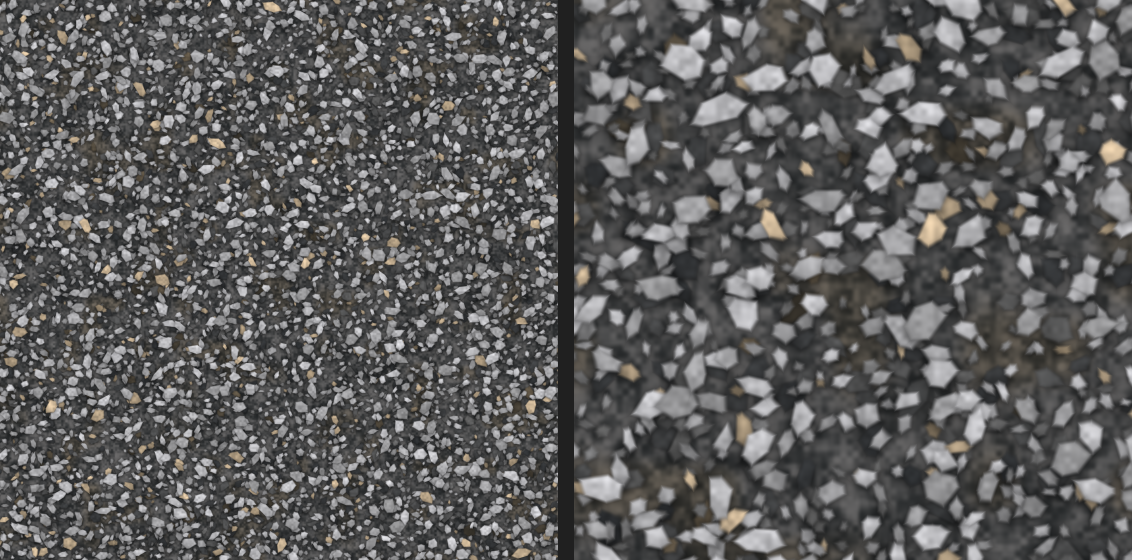
Left, the full canvas; right, a detail of the centre.
Reproduce this texture procedurally as a WebGL 1 fragment shader.

```glsl
precision highp float;
// Exposed-aggregate surface: pale angular stone chips scattered in a dark, mottled binder.
uniform vec2 u_resolution;

const vec3 BINDER_DARK = vec3(0.155, 0.165, 0.170);
const vec3 BINDER_LIGHT = vec3(0.425, 0.420, 0.420);
const vec3 STONE_DARK = vec3(0.185, 0.195, 0.205);
const vec3 STONE_GREY = vec3(0.370, 0.370, 0.370);
const vec3 CHIP_GREY = vec3(0.520, 0.520, 0.525);
const vec3 CHIP_PALE = vec3(0.785, 0.785, 0.800);
const vec3 WARM_TINT = vec3(1.10, 0.98, 0.80);
const float WARM_SHARE = 0.09;
const float EDGE = 0.0016;          // half width of a chip's soft rim
const float SHADOW_WIDTH = 0.0022;
const float SHADOW_DEPTH = 0.36;
const float MAIN_ANGLE = 0.30;      // preferred direction of long chips
const float ANGLE_SPREAD = 2.6;
const float TAU = 6.28319;
const int SIDES = 6;

float hash(vec2 p) {
  return fract(sin(dot(p, vec2(127.1, 311.7))) * 43758.55);
}

float noise(vec2 p) {
  vec2 cell = floor(p);
  vec2 f = fract(p);
  f = f * f * (3.0 - 2.0 * f);
  float low = mix(hash(cell), hash(cell + vec2(1.0, 0.0)), f.x);
  float high = mix(hash(cell + vec2(0.0, 1.0)), hash(cell + 1.0), f.x);
  return mix(low, high, f.y);
}

// Distance to an irregular convex polygon.
float polygon(vec2 p, float radius, vec2 seed) {
  float d = -10.0;
  for (int k = 0; k < SIDES; k++) {
    float fk = float(k);
    float turn = hash(seed + 3.7 * fk + 0.5);
    float reach = hash(seed + 5.3 * fk + 9.1);
    float a = (fk + 0.65 * turn) * TAU / float(SIDES);
    d = max(d, dot(p, vec2(cos(a), sin(a))) - radius * mix(0.72, 1.08, reach));
  }
  return d;
}

// Paints one layer of chips over the base; radii are in cell units.
vec3 chips(vec3 base, vec2 uv, float density, float share, vec2 radii,
           vec3 dullTone, vec3 brightTone, float grain, float salt) {
  vec2 p = uv * density + salt;
  vec2 home = floor(p);
  for (int j = -1; j <= 1; j++) {
    for (int i = -1; i <= 1; i++) {
      vec2 cell = home + vec2(float(i), float(j));
      vec2 seed = cell + salt * 1.7;
      if (hash(seed + 11.3) > share) continue;

      // Place, turn and stretch the chip
      vec2 jitter = vec2(hash(seed + 21.9), hash(seed + 34.2)) - 0.5;
      vec2 q = p - cell - 0.5 - 0.85 * jitter;
      float height = q.y;
      float a = MAIN_ANGLE + ANGLE_SPREAD * (hash(seed + 41.7) + hash(seed + 47.1) - 1.0);
      float stretch = mix(1.0, 1.42, hash(seed + 53.6));
      float c = cos(a);
      float s = sin(a);
      q = vec2(c * q.x + s * q.y, c * q.y - s * q.x) * vec2(1.0 / stretch, stretch);
      float size = hash(seed + 62.4);
      float radius = mix(radii.x, radii.y, size * size * 0.4 + size * 0.6);
      float d = polygon(q, radius, seed) / density;

      // Stone colour, mottling and light from above
      vec3 tone = mix(dullTone, brightTone, hash(seed + 71.8));
      float warm = step(hash(seed + 83.5), WARM_SHARE);
      tone *= mix(vec3(1.0), WARM_TINT, warm);
      tone *= 1.0 + grain + 0.07 * clamp(height / radius, -1.0, 1.0);
      tone *= 1.0 - 0.10 * smoothstep(-0.003, 0.0, d);

      float below = mix(1.0, 0.5, smoothstep(-radius, radius, height));
      base *= 1.0 - SHADOW_DEPTH * below * exp(-max(d, 0.0) / SHADOW_WIDTH);
      base = mix(base, tone, 1.0 - smoothstep(-EDGE, EDGE, d));
    }
  }
  return base;
}

void main() {
  vec2 uv = gl_FragCoord.xy / u_resolution.y;

  // Mottled binder with faint brown patches
  float fine = noise(uv * 270.0);
  float medium = noise(uv * 125.0 + 17.0);
  float broad = noise(uv * 32.0 + 41.0);
  float mottle = 0.35 * fine + 0.40 * medium + 0.25 * broad;
  vec3 color = mix(BINDER_DARK, BINDER_LIGHT, smoothstep(0.1, 0.9, mottle));
  float brown = smoothstep(0.55, 0.9, noise(uv * 24.0 + 73.0));
  color *= mix(vec3(1.0), vec3(1.06, 1.0, 0.90), brown);

  // Chips from dark and buried to pale and exposed
  float grain = 0.22 * (fine - 0.5) + 0.16 * (medium - 0.5);
  color = chips(color, uv, 46.0, 0.55, vec2(0.25, 0.46), STONE_DARK, STONE_GREY, grain, 3.0);
  color = chips(color, uv, 84.0, 0.44, vec2(0.20, 0.42), STONE_GREY, CHIP_PALE * 0.92, grain, 19.0);
  color = chips(color, uv, 58.0, 0.50, vec2(0.22, 0.44), CHIP_GREY, CHIP_PALE, grain, 37.0);
  color = chips(color, uv, 41.0, 0.50, vec2(0.25, 0.49), CHIP_GREY * 1.08, CHIP_PALE, grain, 59.0);

  gl_FragColor = vec4(clamp(color, 0.0, 1.0), 1.0);
}
```
